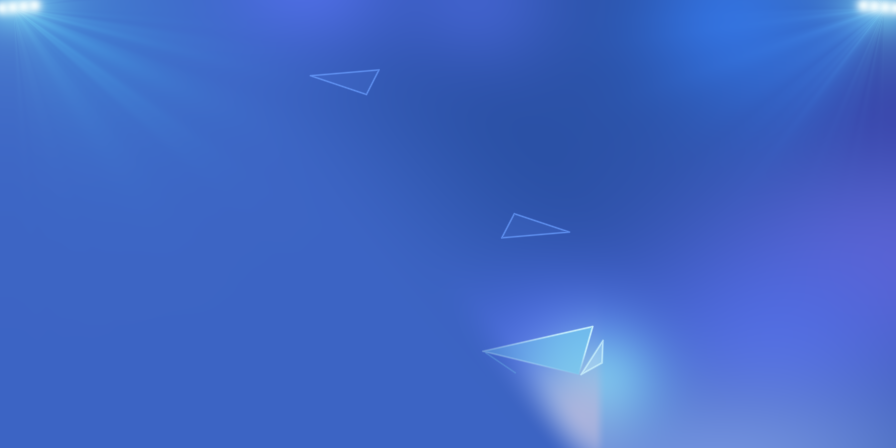
A WebGL 1 fragment shader for this background:

```glsl
precision highp float;
// Blue stage backdrop: a flat left field meets a darker right field along a soft
// diagonal, lit by gaussian glows. Corner lamps cast noisy rays, and thin glass
// triangles float above a bright cyan and pink flare.
uniform vec2 u_resolution;

const vec3 BASE = vec3(0.237, 0.393, 0.768);
const vec3 DEEP = vec3(0.165, 0.315, 0.645);
const vec3 INDIGO = vec3(0.18, 0.17, 0.60);
const vec3 VIOLET = vec3(0.38, 0.38, 0.83);
const vec3 AZURE = vec3(0.20, 0.46, 0.91);
const vec3 PERIWINKLE = vec3(0.33, 0.44, 0.93);
const vec3 CYAN = vec3(0.46, 0.80, 0.94);
const vec3 PINK = vec3(0.73, 0.72, 0.86);
const vec3 ICE = vec3(0.82, 0.97, 1.0);
const vec3 OUTLINE = vec3(0.40, 0.60, 0.98);

float hash(float n) {
  n = fract(n * 0.1031);
  n *= n + 33.33;
  return fract(n * (n + n));
}

float noise(float x) {
  float f = fract(x);
  return mix(hash(floor(x)), hash(floor(x) + 1.0), f * f * (3.0 - 2.0 * f));
}

float glow(vec2 p, vec2 centre, vec2 radius) {
  vec2 d = (p - centre) / radius;
  return exp(-dot(d, d));
}

float segment(vec2 p, vec2 a, vec2 b) {
  vec2 d = b - a;
  return length(p - a - d * clamp(dot(p - a, d) / dot(d, d), 0.0, 1.0));
}

float side(vec2 p, vec2 a, vec2 b) {
  return (b.x - a.x) * (p.y - a.y) - (b.y - a.y) * (p.x - a.x);
}

// Signed distance to a triangle, negative inside
float triangle(vec2 p, vec2 a, vec2 b, vec2 c) {
  float d = min(segment(p, a, b), min(segment(p, b, c), segment(p, c, a)));
  vec3 s = vec3(side(p, a, b), side(p, b, c), side(p, c, a)) * sign(side(c, a, b));
  return min(s.x, min(s.y, s.z)) > 0.0 ? -d : d;
}

float stroke(float d, float width, float px) {
  return 1.0 - smoothstep(width - px, width + px, abs(d));
}

float fill(float d, float px) {
  return 1.0 - smoothstep(-px, px, d);
}

// Beam and lamp row; d points from the lamp into the canvas
vec3 addLamp(vec3 col, vec2 d, vec3 beam, float seed) {
  float r = length(d);
  float angle = atan(-d.y, max(d.x, 0.001));
  float rays = 0.55 + 0.45 * noise(angle * 9.0 + seed) + 0.2 * noise(angle * 24.0 + seed);
  float cone = exp(-pow((angle - 0.48) / 0.65, 2.0));
  col = mix(col, beam, 0.75 * rays * cone * exp(-r * r * 7.0));
  col = mix(col, CYAN, 0.65 * rays * exp(-r * 8.5));
  col = mix(col, CYAN, 0.7 * glow(d, vec2(0.01, 0.0), vec2(0.085, 0.05)));
  for (int i = 0; i < 4; i++) {
    vec2 bulb = vec2(float(i) * 0.024 - 0.025, 0.002 * float(i));
    col = mix(col, vec3(0.97, 1.0, 1.0), 0.9 * glow(d, bulb, vec2(0.017)));
  }
  return col;
}

void main() {
  vec2 p = gl_FragCoord.xy / u_resolution.y;
  float px = 1.0 / u_resolution.y;
  float width = u_resolution.x / u_resolution.y;

  // Diagonal split, then the wide colour washes
  float diagonal = dot(p - vec2(1.042, 0.245), vec2(0.762, 0.648));
  float flare = smoothstep(-0.025, 0.085, diagonal);
  vec3 col = mix(BASE, DEEP, smoothstep(-0.08, 0.42, diagonal));
  col = mix(col, INDIGO, 0.75 * glow(p, vec2(2.02, 0.77), vec2(0.24, 0.20)));
  col = mix(col, VIOLET, 0.85 * glow(p, vec2(2.0, 0.42), vec2(0.42, 0.26)));
  col = mix(col, PERIWINKLE, 0.75 * flare * glow(p, vec2(1.72, 0.24), vec2(0.33, 0.24)));
  col = mix(col, PERIWINKLE, 0.8 * glow(p, vec2(0.69, 1.03), vec2(0.22, 0.15)));
  col = mix(col, PERIWINKLE, 0.5 * glow(p, vec2(1.07, 1.0), vec2(0.19, 0.16)));
  col = mix(col, AZURE, 0.8 * glow(p, vec2(1.63, 0.96), vec2(0.20, 0.17)));

  // Corner lamps
  col = addLamp(col, p - vec2(0.03, 0.982), vec3(0.25, 0.58, 0.88), 3.0);
  col = addLamp(col, vec2(width - 0.025 - p.x, p.y - 0.982), AZURE, 17.0);

  // Lower flare, cut off by the diagonal
  col = mix(col, PERIWINKLE, 0.75 * flare * glow(p, vec2(1.26, 0.23), vec2(0.22, 0.16)));
  col = mix(col, vec3(0.50, 0.62, 0.90), 0.8 * flare * glow(p, vec2(1.62, -0.04), vec2(0.50, 0.20)));
  col = mix(col, CYAN, 0.85 * flare * glow(p, vec2(1.34, 0.15), vec2(0.13, 0.12)));
  float curtain = 1.0 - smoothstep(1.325, 1.355, p.x);
  col = mix(col, PINK, 0.8 * flare * (0.35 + 0.65 * curtain) * glow(p, vec2(1.30, 0.07), vec2(0.12, 0.13)));

  // Two floating outlines
  float upper = triangle(p, vec2(0.693, 0.831), vec2(0.846, 0.844), vec2(0.818, 0.789));
  float middle = triangle(p, vec2(1.148, 0.523), vec2(1.271, 0.482), vec2(1.120, 0.469));
  float floating = min(upper, middle);
  col = mix(col, OUTLINE, 0.09 * fill(floating, px) + 0.8 * stroke(floating, 0.0016, px));

  // Glass shards over the flare, brighter toward the right
  float shard = triangle(p, vec2(1.078, 0.216), vec2(1.323, 0.271), vec2(1.292, 0.164));
  float sliver = triangle(p, vec2(1.346, 0.240), vec2(1.297, 0.164), vec2(1.344, 0.190));
  float lit = smoothstep(1.06, 1.30, p.x);
  float rim = smoothstep(0.155, 0.225, p.y);
  col = mix(col, CYAN, fill(shard, px) * (0.3 + 0.4 * lit));
  col = mix(col, ICE, stroke(shard, 0.0018, px) * (0.25 + 0.65 * lit) * rim);
  col = mix(col, ICE, 0.3 * fill(sliver, px) + 0.6 * stroke(sliver, 0.0018, px));
  float chip = segment(p, vec2(1.085, 0.212), vec2(1.15, 0.168));
  col = mix(col, CYAN, 0.3 * stroke(chip, 0.0015, px));
  gl_FragColor = vec4(col, 1.0);
}
```
